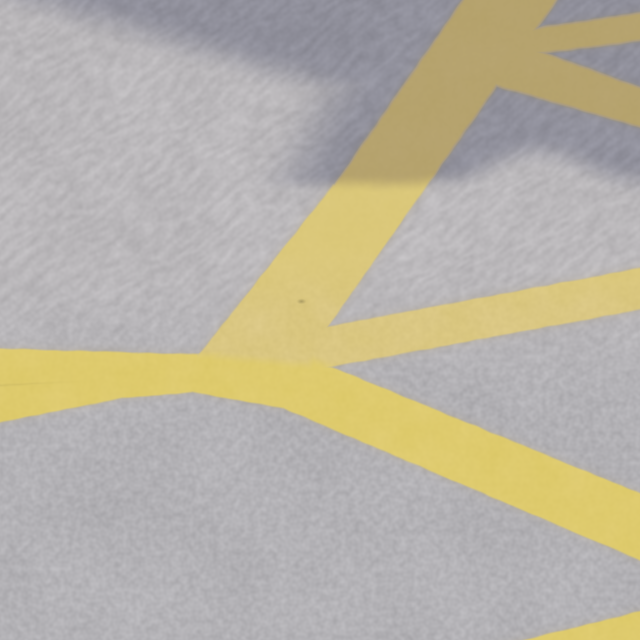
Give the GLSL for this texture, as a WebGL 1 fragment shader.

```glsl
precision highp float;
uniform vec2 u_resolution;

vec2 gradientAt(vec2 cell) {
  float angle = 6.2832 * fract(sin(dot(cell, vec2(127.1, 311.7))) * 43758.5);
  return vec2(cos(angle), sin(angle));
}

float gradientNoise(vec2 p) {
  vec2 i = floor(p), f = fract(p);
  vec2 w = f * f * f * (f * (f * 6.0 - 15.0) + 10.0);
  vec2 x = vec2(1.0, 0.0), y = vec2(0.0, 1.0);
  float low = mix(dot(gradientAt(i), f), dot(gradientAt(i + x), f - x), w.x);
  float high = mix(dot(gradientAt(i + y), f - y), dot(gradientAt(i + 1.0), f - 1.0), w.x);
  return mix(low, high, w.y);
}

float fbm(vec2 p) {
  float sum = 0.0, amplitude = 0.6;
  for (int i = 0; i < 3; i++) {
    sum += amplitude * gradientNoise(p);
    p = mat2(1.6, 1.2, -1.2, 1.6) * p + 7.3;
    amplitude *= 0.55;
  }
  return sum;
}

// Signed distance to the line a-b, negative on its left
float edgeSide(vec2 p, vec2 a, vec2 b) {
  vec2 along = normalize(b - a);
  return dot(p - a, vec2(along.y, -along.x));
}

// Convex quad with counter-clockwise corners
float quad(vec2 p, vec2 a, vec2 b, vec2 c, vec2 d) {
  return max(max(edgeSide(p, a, b), edgeSide(p, b, c)),
             max(edgeSide(p, c, d), edgeSide(p, d, a)));
}

float wornPaint(vec2 p) {
  float d = quad(p, vec2(0.3006, 0.433), vec2(0.457, 0.41), vec2(0.667, 0.71), vec2(0.521, 0.711));
  d = min(d, quad(p, vec2(0.508, 0.69), vec2(0.653, 0.69), vec2(0.891, 1.03), vec2(0.744, 1.03)));
  d = min(d, quad(p, vec2(0.40, 0.405), vec2(1.02, 0.52), vec2(1.02, 0.585), vec2(0.40, 0.469)));
  d = min(d, quad(p, vec2(0.79, 0.909), vec2(1.02, 0.939), vec2(1.02, 0.983), vec2(0.79, 0.949)));
  return min(d, quad(p, vec2(0.74, 0.876), vec2(1.02, 0.796), vec2(1.02, 0.856), vec2(0.79, 0.94)));
}

float freshPaint(vec2 p) {
  float d = quad(p, vec2(-0.02, 0.336), vec2(0.215, 0.383), vec2(0.215, 0.449), vec2(-0.02, 0.456));
  d = min(d, quad(p, vec2(0.19, 0.378), vec2(0.3125, 0.388), vec2(0.34, 0.446), vec2(0.19, 0.449)));
  d = min(d, quad(p, vec2(0.29, 0.389), vec2(0.443, 0.362), vec2(0.517, 0.427), vec2(0.30, 0.447)));
  d = min(d, quad(p, vec2(0.42, 0.372), vec2(1.02, 0.116), vec2(1.02, 0.221), vec2(0.49, 0.438)));
  return min(d, quad(p, vec2(0.78, -0.01), vec2(1.02, -0.02), vec2(1.02, 0.051), vec2(0.82, 0.0)));
}

float coverage(float d, float blur) {
  return 1.0 - smoothstep(-blur, blur, d);
}

float shadowMask(vec2 p, float wobble) {
  float upper = smoothstep(-0.03, 0.04, p.y - 1.01 + 0.29 * p.x + wobble);
  float bump = (p.x - 0.84) / 0.10;
  float base = 0.712 + 0.05 * exp(-bump * bump);
  float blur = mix(0.014, 0.028, smoothstep(0.66, 0.78, p.x));
  float lower = smoothstep(-blur, blur, p.y - base + wobble);
  float side = smoothstep(-0.05, 0.09, p.x - 0.43 - 0.5 * (p.y - 0.71) + wobble);
  return max(upper, lower * side);
}

vec3 asphalt(vec2 p, float grain) {
  float upper = smoothstep(0.35, 0.60, p.y);
  vec3 color = mix(vec3(0.70, 0.695, 0.71), vec3(0.73, 0.72, 0.73), upper);
  // Brushed ripples above, speckle below
  vec2 brushed = vec2(dot(p, vec2(0.8, 0.6)), dot(p, vec2(-0.6, 0.8)));
  float ripple = gradientNoise(brushed * vec2(36.0, 100.0) + 1.5 * fbm(p * 9.0));
  color += ripple * mix(0.012, 0.055, upper);
  color += 0.035 * fbm(p * 7.0) + grain * mix(0.07, 0.035, upper);
  return color;
}

void main() {
  vec2 p = gl_FragCoord.xy / u_resolution;
  float pixel = 1.0 / min(u_resolution.x, u_resolution.y);
  float grain = 0.6 * gradientNoise(p * 85.0) + 0.45 * gradientNoise(p.yx * 150.0);
  float mottling = fbm(p * 16.0);
  vec3 color = asphalt(p, grain);

  // Dusty rim beside the paint
  float wobble = 0.0015 * gradientNoise(p * 45.0);
  float wornEdge = wornPaint(p) + wobble, freshEdge = freshPaint(p) + wobble;
  float rim = exp(-max(min(wornEdge, freshEdge), 0.0) / 0.005);
  color = mix(color, vec3(0.72, 0.67, 0.57), 0.4 * rim);

  // Paint layers, blending gently where they overlap
  float blur = max(mix(0.0024, 0.0045, smoothstep(0.65, 0.80, p.y)), pixel);
  vec3 worn = vec3(0.855, 0.78, 0.51) + vec3(0.02, 0.02, 0.05) * mottling + 0.025 * grain;
  worn = mix(worn, vec3(0.86, 0.785, 0.455), 0.6 * smoothstep(0.50, 0.62, p.y));
  vec3 fresh = vec3(0.872, 0.795, 0.43) + vec3(0.015, 0.015, 0.04) * mottling + 0.015 * grain;
  float wornArea = coverage(wornEdge, blur);
  color = mix(color, worn, wornArea);
  color = mix(color, fresh, coverage(freshEdge, mix(blur, 0.010, wornArea)));

  // Scuff and faint seam
  vec2 scuff = (p - vec2(0.471, 0.529)) * vec2(1.0, 1.7);
  color *= 1.0 - 0.2 * coverage(length(scuff) - 0.004, 0.005);
  float seam = abs(p.y - 0.398 - 0.05 * p.x + wobble);
  color *= 1.0 - 0.06 * coverage(seam - 0.001, 0.003) * (1.0 - smoothstep(0.0, 0.15, p.x));

  // Soft cool shadow
  float shade = shadowMask(p, 0.008 * mottling);
  float yellow = smoothstep(0.08, 0.25, color.r - color.b);
  vec3 tint = mix(vec3(0.775, 0.785, 0.835), vec3(0.83, 0.815, 0.90), yellow);
  color *= mix(vec3(1.0), tint, shade);

  gl_FragColor = vec4(clamp(color, 0.0, 1.0), 1.0);
}
```
